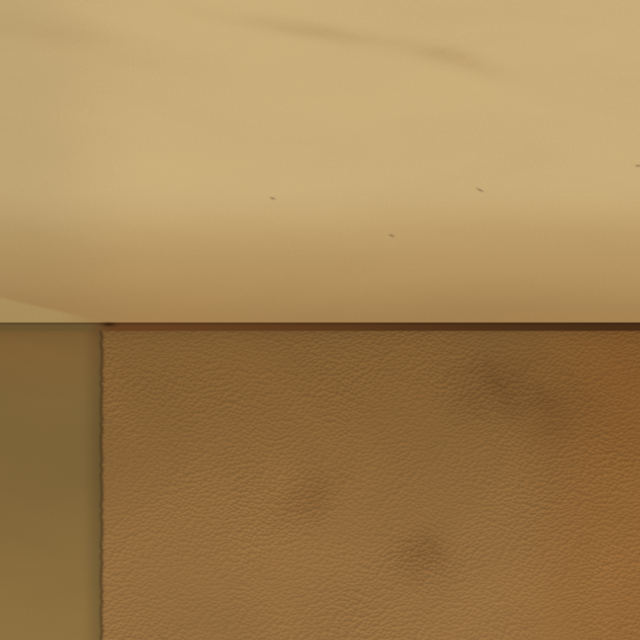
This texture is drawn by a Shadertoy shader. Its source:

```glsl
// Warm plaster band above a grained leather panel, with a dark seam and an olive side strip.

// Layout, in canvas units
const float SEAM_TOP = 0.496;
const float SEAM_BOTTOM = 0.483;
const float STRIP_EDGE = 0.159;
const float SOFT = 0.0018;

// Colours
const vec3 PLASTER_LIGHT = vec3(0.79, 0.68, 0.48);
const vec3 PLASTER_MID = vec3(0.71, 0.58, 0.38);
const vec3 PLASTER_LOW = vec3(0.65, 0.51, 0.32);
const vec3 LEATHER_TOP = vec3(0.51, 0.37, 0.20);
const vec3 LEATHER_LOW = vec3(0.58, 0.43, 0.25);
const vec3 OLIVE_TOP = vec3(0.49, 0.39, 0.22);
const vec3 OLIVE_LOW = vec3(0.55, 0.44, 0.25);
const vec3 SEAM_COLOR = vec3(0.35, 0.22, 0.11);
const vec3 WEDGE_COLOR = vec3(0.69, 0.60, 0.39);

// Surface detail
const float GRAIN_CELLS = 135.0;
const float GRAIN_DEPTH = 0.085;
const float DUST = 0.018;

vec2 hash2(vec2 p) {
    vec3 q = fract(p.xyx * vec3(0.1031, 0.1030, 0.0973));
    q += dot(q, q.yzx + 33.33);
    return fract((q.xx + q.yz) * q.zy);
}

// Distance to the nearest scattered cell point
float cellular(vec2 p) {
    vec2 cell = floor(p), f = fract(p);
    float nearest = 2.0;
    for (int y = -1; y <= 1; y++)
        for (int x = -1; x <= 1; x++) {
            vec2 o = vec2(x, y);
            vec2 d = o + hash2(cell + o) - f;
            nearest = min(nearest, dot(d, d));
        }
    return sqrt(nearest);
}

// Cloudy field in about -1..1 from warped, rotated sines
float clouds(vec2 p) {
    float sum = 0.0, amp = 0.5;
    for (int i = 0; i < 5; i++) {
        p += 0.6 * sin(p.yx * 1.3 + float(i) * 1.7);
        sum += amp * sin(p.x) * cos(p.y);
        p = mat2(1.5, 1.1, -1.1, 1.5) * p;
        amp *= 0.58;
    }
    return sum;
}

// Soft elliptical stain, tilted by the given slope
float stain(vec2 p, vec2 center, vec2 radius, float slope) {
    vec2 d = p - center;
    d.y -= slope * d.x;
    d /= radius;
    return exp(-dot(d, d));
}

vec3 plaster(vec2 p) {
    float drift = 0.012 * clouds(p * vec2(4.0, 9.0));
    float h = p.y + drift;
    vec3 col = mix(PLASTER_LOW, PLASTER_MID, smoothstep(0.49, 0.59, h));
    col = mix(col, PLASTER_LIGHT, smoothstep(0.57, 0.72, h));
    col *= 1.0 - 0.05 * smoothstep(0.25, 0.0, p.x);
    col *= 1.0 + 0.013 * clouds(p * vec2(7.0, 26.0) + 3.0);
    // Faint drawn-out smudges
    float smudge = 0.07 * stain(p, vec2(0.72, 0.905), vec2(0.07, 0.016), -0.28)
                 + 0.05 * stain(p, vec2(0.50, 0.95), vec2(0.18, 0.014), -0.17)
                 + 0.03 * stain(p, vec2(0.12, 0.94), vec2(0.18, 0.025), -0.2);
    col *= 1.0 - smudge * vec3(0.8, 1.0, 1.3) * (1.0 + 0.6 * clouds(p * vec2(18.0, 60.0)));
    // Small specks
    float speck = stain(p, vec2(0.426, 0.690), vec2(0.004, 0.002), -0.2)
                + stain(p, vec2(0.750, 0.703), vec2(0.005, 0.002), -0.4)
                + stain(p, vec2(0.612, 0.632), vec2(0.004, 0.002), -0.3)
                + stain(p, vec2(0.997, 0.741), vec2(0.004, 0.002), 0.0);
    col *= 1.0 - 0.22 * speck;
    // Pale wedge in the left corner
    float wedge = smoothstep(0.004, -0.004, p.y - 0.535 + 0.23 * p.x);
    return mix(col, WEDGE_COLOR, 0.6 * wedge * smoothstep(0.17, 0.08, p.x));
}

vec3 leather(vec2 p) {
    vec3 col = mix(LEATHER_LOW, LEATHER_TOP, smoothstep(0.05, 0.48, p.y));
    col *= 1.0 + 0.035 * clouds(p * 9.0 + 1.0);
    float patches = stain(p, vec2(0.80, 0.39), vec2(0.12, 0.06), -0.3)
                  + stain(p, vec2(0.48, 0.215), vec2(0.05, 0.035), 0.5)
                  + stain(p, vec2(0.66, 0.13), vec2(0.045, 0.04), -0.2);
    col *= 1.0 - 0.09 * patches * vec3(0.8, 1.0, 1.2) * (1.0 + 0.7 * clouds(p * 38.0));
    col *= mix(vec3(1.0), vec3(1.0, 0.94, 0.86), smoothstep(0.75, 1.0, p.x));
    // Embossed grain, lit from the upper left
    vec2 g = mat2(0.88, 0.38, -0.62, 1.2) * p * GRAIN_CELLS + 0.5 * sin(p.yx * 47.0);
    float relief = cellular(g + vec2(-0.22, 0.28)) - cellular(g);
    float strength = GRAIN_DEPTH * (1.0 + 0.5 * clouds(p * 13.0) + 0.5 * patches);
    return col * (1.0 + 2.0 * strength * relief);
}

vec3 oliveStrip(vec2 p) {
    vec3 col = mix(OLIVE_LOW, OLIVE_TOP, smoothstep(0.0, 0.30, p.y));
    col = mix(col, LEATHER_TOP * 1.04, 0.6 * smoothstep(0.36, 0.49, p.y));
    col *= 1.0 + 0.015 * clouds(p * vec2(12.0, 32.0));
    return col * (1.0 - 0.14 * smoothstep(0.125, STRIP_EDGE, p.x));
}

void mainImage(out vec4 fragColor, in vec2 fragCoord) {
    vec2 p = fragCoord / iResolution.xy;
    float ragged = 0.0008 * sin(p.y * 210.0 + 2.0 * sin(p.y * 93.0));
    float side = smoothstep(-SOFT, SOFT, p.x - STRIP_EDGE + ragged);

    // Lower panels and the shadowed joint between them
    vec3 col = mix(oliveStrip(p), leather(p), side);
    float joint = exp(-pow((p.x - STRIP_EDGE + ragged) / 0.003, 2.0));
    col *= 1.0 - 0.25 * joint;
    col *= 1.0 - 0.10 * exp(-max(SEAM_BOTTOM - p.y, 0.0) / 0.012);

    // Seam, muted on the left and darker to the right
    vec3 seam = mix(SEAM_COLOR * 1.15, SEAM_COLOR * 0.82, smoothstep(0.2, 1.0, p.x));
    seam = mix(OLIVE_TOP * 0.86, seam, smoothstep(0.13, 0.18, p.x));
    seam *= 1.0 - 0.18 * smoothstep(0.490, SEAM_TOP, p.y);
    col = mix(col, seam, smoothstep(-SOFT, SOFT, p.y - SEAM_BOTTOM));
    col = mix(col, plaster(p), smoothstep(-SOFT, SOFT, p.y - SEAM_TOP));
    col *= 1.0 - 0.4 * stain(p, vec2(0.170, 0.493), vec2(0.010, 0.003), 0.0);

    // Fine dust over everything
    col *= 1.0 + DUST * (cellular(p * 230.0) - 0.5);
    fragColor = vec4(col, 1.0);
}
```
